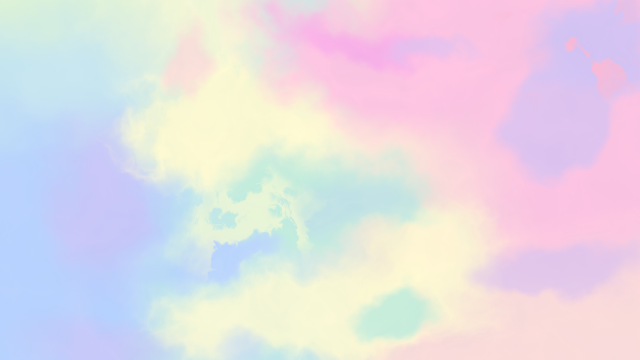
A WebGL 1 fragment shader for this background:

```glsl
precision highp float;

uniform vec2 u_resolution;

#define CREAM    vec3(0.985, 0.975, 0.825)
#define PINK     vec3(0.985, 0.765, 0.885)
#define PEACH    vec3(0.975, 0.86, 0.855)
#define LAVENDER vec3(0.80, 0.765, 0.965)
#define SKY      vec3(0.72, 0.825, 0.995)
#define AQUA     vec3(0.775, 0.90, 0.94)
#define MINT     vec3(0.745, 0.92, 0.865)
#define MAGENTA  vec3(0.975, 0.665, 0.92)
#define DRIFT    0.10  // broad bending of the cloud masses
#define CURL     0.13  // fine bending of their rims
#define BILLOW   0.85  // raggedness of the rims
#define MOTTLE   0.045 // strength of the fine light and shade

float hash(vec2 p) {
  return fract(sin(dot(p, vec2(127.1, 311.7))) * 43758.5453);
}

float noise(vec2 p) {
  vec2 i = floor(p);
  vec2 f = fract(p);
  f = f * f * f * (f * (f * 6.0 - 15.0) + 10.0);
  return mix(mix(hash(i), hash(i + vec2(1.0, 0.0)), f.x),
             mix(hash(i + vec2(0.0, 1.0)), hash(i + vec2(1.0, 1.0)), f.x), f.y);
}

float fbm(vec2 p) {
  float sum = 0.0;
  float amp = 0.5;
  for (int i = 0; i < 5; i++) {
    sum += amp * noise(p);
    p = mat2(0.8, 0.6, -0.6, 0.8) * p * 2.03 + 7.3;
    amp *= 0.5;
  }
  return sum;
}

// Rounded lobes parted by narrow creases, centred near zero
float billow(vec2 p) {
  float sum = 0.0;
  float amp = 0.5;
  for (int i = 0; i < 4; i++) {
    sum += amp * (abs(2.0 * noise(p) - 1.0) - 0.4);
    p = mat2(0.8, 0.6, -0.6, 0.8) * p * 2.1 + 3.7;
    amp *= 0.55;
  }
  return sum;
}

// Coverage of a soft ellipse; ragged shifts its rim
float cloud(vec2 p, vec2 centre, vec2 radius, float soft, float ragged) {
  float d = length((p - centre) / radius) + ragged;
  return 1.0 - smoothstep(1.0 - soft, 1.0 + soft, d);
}

void main() {
  vec2 p = gl_FragCoord.xy / u_resolution.y;
  p.x += 0.5 * (16.0 / 9.0 - u_resolution.x / u_resolution.y);

  // Bent coordinates and rim noise shared by all the clouds
  vec2 q = p + DRIFT * (vec2(noise(p * 2.6 + 3.0), noise(p * 2.6 + 17.0)) - 0.5);
  q += CURL * (vec2(fbm(p * 8.0 + 5.0), fbm(p * 8.0 + 29.0)) - 0.48);
  float lobes = billow(q * 7.0 + 13.0);
  float rag = BILLOW * (0.7 * (fbm(p * 5.0 + 11.0) - 0.48) + 0.55 * lobes);
  float calm = 0.5 * rag;

  // Wash from cool left to warm right
  vec3 cool = mix(SKY, AQUA, smoothstep(0.5, 0.8, q.y));
  cool = mix(cool, mix(MINT, CREAM, 0.5), smoothstep(0.8, 1.05, q.y));
  vec3 warm = mix(PEACH, PINK, smoothstep(0.12, 0.42, q.y));
  vec3 col = mix(cool, mix(AQUA, MINT, 0.3), smoothstep(0.3, 0.52, q.x));
  col = mix(col, mix(CREAM, PEACH, 0.6), smoothstep(0.75, 1.08, q.x));
  col = mix(col, PEACH, smoothstep(0.98, 1.2, q.x));
  col = mix(col, warm, smoothstep(1.15, 1.5, q.x + 0.3 * (q.y - 0.5)));

  // Lilac haze on the left
  col = mix(col, LAVENDER, 0.75 * cloud(q, vec2(0.25, 0.46), vec2(0.11, 0.2), 0.6, calm));
  col = mix(col, LAVENDER, 0.65 * cloud(q, vec2(0.3, 0.06), vec2(0.2, 0.08), 0.7, calm));

  // Pale central mass
  col = mix(col, CREAM, 0.8 * cloud(q, vec2(0.56, 0.97), vec2(0.25, 0.24), 0.6, calm));
  col = mix(col, CREAM, cloud(q, vec2(0.67, 0.67), vec2(0.3, 0.17), 0.3, rag));
  col = mix(col, PEACH, 0.85 * cloud(q, vec2(0.5, 0.83), vec2(0.075, 0.08), 0.4, rag));
  col = mix(col, CREAM, 0.85 * cloud(q, vec2(0.87, 0.13), vec2(0.4, 0.12), 0.35, rag));
  col = mix(col, CREAM, 0.8 * cloud(q, vec2(1.16, 0.28), vec2(0.19, 0.13), 0.5, rag));

  // Mint and blue hollows, with ragged wisps drifting across them
  col = mix(col, MINT, 0.9 * cloud(q, vec2(0.88, 0.44), vec2(0.26, 0.13), 0.35, rag));
  col = mix(col, AQUA - 0.03, 0.75 * cloud(q, vec2(0.96, 0.44), vec2(0.13, 0.09), 0.5, rag));
  col = mix(col, MINT, 0.85 * cloud(q, vec2(1.08, 0.13), vec2(0.11, 0.06), 0.4, rag));
  col = mix(col, SKY, 0.9 * cloud(q, vec2(0.57, 0.3), vec2(0.15, 0.045), 0.4, rag));
  col = mix(col, SKY, 0.5 * cloud(q, vec2(0.66, 0.05), vec2(0.05, 0.05), 0.6, rag));
  float wisps = 1.0 - smoothstep(-0.12, 0.06, billow(q * 10.0 + 47.0));
  float wispArea = cloud(q, vec2(0.68, 0.39), vec2(0.2, 0.12), 0.45, rag);
  col = mix(col, mix(CREAM, MINT, 0.2), 0.8 * wispArea * wisps);

  // Bright pink band and violet shadows on the right
  col = mix(col, PINK, 0.95 * cloud(q, vec2(1.12, 0.86), vec2(0.36, 0.2), 0.4, rag));
  col = mix(col, MAGENTA, 0.7 * cloud(q, vec2(1.0, 0.9), vec2(0.19, 0.04), 0.6, rag));
  vec3 violet = mix(LAVENDER, PINK, 0.3);
  col = mix(col, violet, 0.7 * cloud(q, vec2(1.18, 0.9), vec2(0.1, 0.025), 0.6, rag));
  col = mix(col, violet, 0.9 * cloud(q, vec2(1.55, 0.65), vec2(0.15, 0.15), 0.2, calm));
  col = mix(col, LAVENDER, 0.85 * cloud(q, vec2(1.66, 0.88), vec2(0.2, 0.12), 0.35, rag));
  col = mix(col, violet, 0.7 * cloud(q, vec2(1.55, 0.25), vec2(0.25, 0.07), 0.3, calm));

  // Rosy flecks near the upper right corner
  float fleck = smoothstep(0.57, 0.66, fbm(q * vec2(9.0, 13.0) + 61.0));
  float fleckArea = cloud(q, vec2(1.58, 0.87), vec2(0.2, 0.14), 0.5, 0.0);
  col = mix(col, vec3(1.0, 0.72, 0.82), 0.85 * fleck * fleckArea);

  // Fine mottling, strongest in the middle
  float middle = 1.0 - smoothstep(0.3, 0.9, abs(q.x - 0.85));
  col -= MOTTLE * mix(0.4, 1.0, middle) * vec3(1.2, 0.5, 0.2) * lobes;
  gl_FragColor = vec4(clamp(col, 0.0, 1.0), 1.0);
}
```
